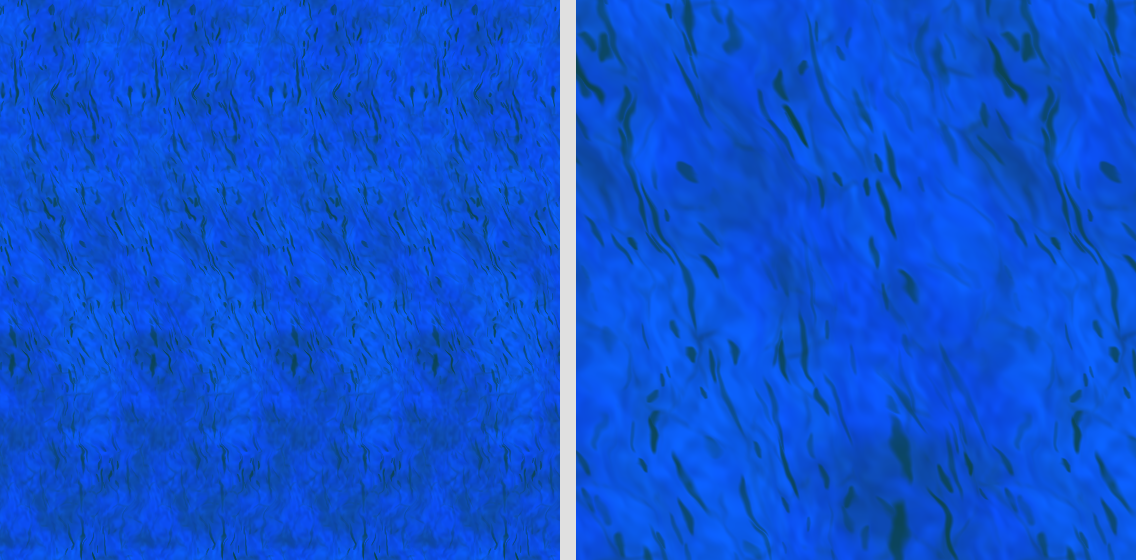
Left: the whole. Right: its middle third, enlarged.
Write a WebGL 2 fragment shader that draws this texture.

```glsl
#version 300 es
precision highp float;
// Blue-stained bark: a tall tile repeated about four times across and once down.
// Wrapping value noise gives the mottled stain, cellular noise the flake edges,
// and cell-scattered tapered strokes the cracks, all bent along a leaning grain.

uniform vec2 u_resolution;
out vec4 fragColor;

const vec2 REPEATS = vec2(3.97, 1.0);
const vec3 COBALT = vec3(0.045, 0.295, 0.93);
const vec3 AZURE = vec3(0.045, 0.365, 0.95);
const vec3 SHADOW = vec3(0.055, 0.29, 0.62);
const vec3 CREVICE = vec3(0.04, 0.26, 0.27);

vec2 hash2(vec2 p) {
  vec3 q = fract(p.xyx * vec3(0.1031, 0.1030, 0.0973));
  q += dot(q, q.yzx + 33.33);
  return fract((q.xx + q.yz) * q.zy);
}

// Value noise that wraps after the given number of cells.
float noise(vec2 tile, vec2 cells, float seed) {
  vec2 g = tile * cells, c = floor(g), f = fract(g);
  f = f * f * (3.0 - 2.0 * f);
  vec2 a = mod(c, cells) + seed, b = mod(c + 1.0, cells) + seed;
  return mix(mix(hash2(a).x, hash2(vec2(b.x, a.y)).x, f.x),
             mix(hash2(vec2(a.x, b.y)).x, hash2(b).x, f.x), f.y);
}

float layeredNoise(vec2 tile, vec2 cells, float seed) {
  float sum = 0.0, weight = 0.5;
  for (int i = 0; i < 4; i++) {
    sum += weight * noise(tile, cells, seed);
    cells *= 2.0;
    seed += 19.0;
    weight *= 0.5;
  }
  return sum / 0.9375;
}

// Gap between the two nearest cell points: zero along flake edges.
float flakeGap(vec2 tile, vec2 cells, float seed) {
  vec2 g = tile * cells, c = floor(g);
  float nearest = 9.0, second = 9.0;
  for (int k = 0; k < 9; k++) {
    vec2 n = c + vec2(k % 3 - 1, k / 3 - 1);
    float d = length(n + hash2(mod(n, cells) + seed) - g);
    second = min(second, max(nearest, d));
    nearest = min(nearest, d);
  }
  return second - nearest;
}

// One tapered, randomly tilted stroke per cell; sizes are in canvas units.
float cracks(vec2 tile, vec2 cells, float reach, float width, float share, float seed) {
  vec2 g = tile * cells, c = floor(g);
  float ink = 0.0;
  for (int k = 0; k < 9; k++) {
    vec2 n = c + vec2(k % 3 - 1, k / 3 - 1);
    vec2 id = mod(n, cells) + seed;
    vec2 place = hash2(id), style = hash2(id + 57.0), kind = hash2(id + 113.0);
    vec2 v = (g - n - place) / (cells * REPEATS);
    v.x -= (style.x - 0.55) * 0.45 * v.y;
    float taper = max(1.0 - abs(v.y) / (reach * mix(0.35, 1.0, style.y)), 0.0);
    float w = width * taper * mix(0.5, 1.2, kind.y);
    float line = 1.0 - smoothstep(w * 0.3, w + 0.0016, abs(v.x));
    line *= smoothstep(0.0, 0.35, taper) * step(kind.x, share);
    ink = max(ink, line * mix(0.5, 1.0, kind.y));
  }
  return ink;
}

// Grain leans through the middle of the tile and stands upright at its ends.
vec2 bendGrain(vec2 tile) {
  tile.x += REPEATS.x * 0.13 * smoothstep(0.25, 0.85, tile.y);
  vec2 wobble = vec2(layeredNoise(tile, vec2(5.0, 18.0), 3.0),
                     layeredNoise(tile, vec2(6.0, 20.0), 41.0)) - 0.5;
  return tile + wobble * vec2(0.14, 0.02);
}

void main() {
  vec2 uv = gl_FragCoord.xy / u_resolution;
  vec2 grain = bendGrain(uv * REPEATS);

  // Stain: broad clouds, long fibres and a pale leaning streak.
  float cloud = layeredNoise(grain, vec2(3.0, 9.0), 7.0);
  float mottle = layeredNoise(grain, vec2(10.0, 28.0), 23.0);
  float fibre = layeredNoise(grain, vec2(20.0, 26.0), 61.0);
  float across = (fract(grain.x) - 0.7) / 0.2;
  float streak = exp(-across * across) * smoothstep(0.3, 0.42, uv.y)
               * (1.0 - smoothstep(0.65, 0.8, uv.y));
  float pale = smoothstep(0.35, 0.75, 0.55 * cloud + 0.45 * fibre + 0.13 * streak);
  vec3 color = mix(COBALT, AZURE, pale);

  // Soft bruises and thin flake edges.
  float bruise = smoothstep(0.40, 0.80, 0.6 * mottle + 0.4 * (1.0 - cloud));
  float edge = 1.0 - smoothstep(0.0, 0.16, flakeGap(grain, vec2(9.0, 24.0), 11.0));
  edge *= smoothstep(0.42, 0.7, fibre);
  color = mix(color, SHADOW, clamp(0.85 * bruise + 0.4 * edge, 0.0, 1.0));
  color *= 1.0 + 0.16 * (noise(grain, vec2(48.0, 120.0), 5.0) - 0.5);

  // Cracks gather in patches, and towards the tile's ends and the streak.
  float ends = smoothstep(0.2, 0.5, abs(uv.y - 0.5));
  float patches = noise(grain, vec2(4.0, 11.0), 83.0) + 0.25 * ends + 0.3 * streak;
  float gather = smoothstep(0.3, 0.85, patches);
  float deep = cracks(grain, vec2(4.0, 15.0), 0.050, 0.0032, 0.55, 17.0);
  float medium = cracks(grain, vec2(8.0, 30.0), 0.026, 0.0026, 0.55, 29.0);
  float small = cracks(grain, vec2(13.0, 52.0), 0.013, 0.0020, 0.55, 71.0);
  float ink = max(deep * mix(0.35, 0.9, gather), max(medium * gather, small * gather * 0.8));
  ink *= smoothstep(0.2, 0.6, mottle + 0.1);
  fragColor = vec4(mix(color, CREVICE, clamp(ink, 0.0, 1.0)), 1.0);
}
```
